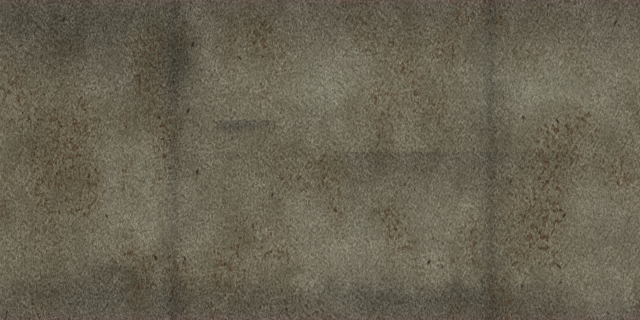
Write a Shadertoy shader that draws this texture.

```glsl
// Weathered concrete wall: olive-grey plaster with soot, pale bloom and rust.
// Layers of gradient noise give stains and grit; soft masks place the seams,
// cast edges and patches; a jittered grid scatters small upright pits.

vec2 hash2(vec2 cell) {
    vec2 q = vec2(dot(cell, vec2(127.1, 311.7)), dot(cell, vec2(269.5, 183.3)));
    return fract(sin(q) * 43758.55);
}

float gradientNoise(vec2 p) {
    vec2 cell = floor(p), f = p - cell;
    vec2 u = f * f * f * (f * (f * 6.0 - 15.0) + 10.0);
    vec2 e = vec2(0.0, 1.0);
    float a = dot(hash2(cell) * 2.0 - 1.0, f);
    float b = dot(hash2(cell + e.yx) * 2.0 - 1.0, f - e.yx);
    float c = dot(hash2(cell + e) * 2.0 - 1.0, f - e);
    float d = dot(hash2(cell + 1.0) * 2.0 - 1.0, f - 1.0);
    return mix(mix(a, b, u.x), mix(c, d, u.x), u.y);
}

float fbm(vec2 p) {
    float sum = 0.0, gain = 1.0;
    for (int i = 0; i < 5; i++) {
        sum += gain * gradientNoise(p);
        p = mat2(1.6, 1.2, -1.2, 1.6) * p + 7.3;
        gain *= 0.55;
    }
    return sum;
}

// Soft elliptical patch, 1 at its centre
float patchMask(vec2 p, vec2 centre, vec2 radius) {
    vec2 q = (p - centre) / radius;
    return exp(-dot(q, q));
}

// Small dark upright holes, in a few cells of a jittered grid
float pits(vec2 p, float pixel) {
    float cover = 0.0;
    vec2 home = floor(p * 12.0);
    for (int j = -1; j <= 1; j++)
    for (int i = -1; i <= 1; i++) {
        vec2 cell = home + vec2(i, j);
        vec2 jitter = hash2(cell + 31.0), kind = hash2(cell + 77.0);
        vec2 d = p - (cell + jitter) / 12.0;
        d.x += d.y * (jitter.x - 0.5) + 0.003 * gradientNoise(p * 90.0);
        float size = mix(0.0015, 0.004, kind.y);
        float dist = length(d * vec2(1.0, 0.5)) - size;
        cover = max(cover, step(kind.x, 0.07) * (1.0 - smoothstep(-pixel, pixel, dist)));
    }
    return cover;
}

void mainImage(out vec4 fragColor, in vec2 fragCoord) {
    vec2 p = fragCoord / iResolution.y;
    float pixel = 1.0 / iResolution.y;
    float cloud = fbm(p * 3.0 + 4.0);
    float mottle = fbm(p * vec2(13.0, 10.0) + 20.0);
    vec2 warped = p + 0.06 * vec2(cloud, mottle);

    // Pale bloom
    float bloom = patchMask(warped, vec2(0.45, 0.40), vec2(0.10, 0.13))
        + 0.9 * patchMask(warped, vec2(1.04, 0.71), vec2(0.15, 0.12))
        + 0.8 * patchMask(warped, vec2(1.72, 0.71), vec2(0.20, 0.11))
        + 0.6 * patchMask(warped, vec2(1.15, 0.28), vec2(0.35, 0.16))
        + 0.5 * patchMask(warped, vec2(1.92, 0.27), vec2(0.10, 0.16))
        + 0.4 * patchMask(warped, vec2(0.20, 0.25), vec2(0.13, 0.12));

    // Soot along the top and foot, with a few heavier patches
    float soot = 0.6 * smoothstep(0.78, 1.0, p.y + 0.08 * cloud)
        + 0.6 * (1.0 - smoothstep(0.03, 0.14, p.y + 0.08 * cloud))
        + 0.7 * patchMask(warped, vec2(0.18, 0.87), vec2(0.22, 0.12))
        + 0.6 * patchMask(warped, vec2(0.50, 0.78), vec2(0.12, 0.13))
        + 0.7 * patchMask(warped, vec2(0.38, 0.12), vec2(0.16, 0.06))
        + 0.6 * patchMask(warped, vec2(1.10, 0.08), vec2(0.20, 0.04))
        + 0.5 * patchMask(warped, vec2(1.44, 0.08), vec2(0.07, 0.04));

    // Vertical seams
    for (int i = 0; i < 2; i++) {
        float offset = p.x - 0.545 - 0.99 * float(i) + 0.012 * mottle;
        soot += (0.35 + 0.6 * mottle) * exp(-pow(offset / 0.012, 2.0));
        soot += 0.3 * exp(-pow(offset / 0.045, 2.0));
    }

    // Horizontal cast edges: a ragged smear and a long shallow step
    float smear = smoothstep(0.66, 0.70, p.x) * (1.0 - smoothstep(0.82, 0.88, p.x));
    smear *= smoothstep(0.56, 0.615, p.y + 0.07 * mottle) * (1.0 - smoothstep(0.620, 0.628, p.y));
    float ledge = smoothstep(1.05, 1.12, p.x) * (1.0 - smoothstep(1.77, 1.82, p.x));
    ledge *= smoothstep(0.36, 0.52, p.y) * (1.0 - smoothstep(0.522, 0.528, p.y));
    soot += 0.8 * smear + 0.35 * ledge;

    // Rust gathers in tall blotches and breaks up into flecks
    float rustArea = smoothstep(0.0, 0.55, fbm(p * vec2(5.5, 2.6) + 51.0) + 0.1)
        + 0.8 * patchMask(warped, vec2(0.13, 0.45), vec2(0.09, 0.30))
        + 0.8 * patchMask(warped, vec2(0.87, 0.22), vec2(0.08, 0.16))
        + 0.9 * patchMask(warped, vec2(1.65, 0.33), vec2(0.12, 0.16))
        + 0.6 * patchMask(warped, vec2(1.27, 0.86), vec2(0.10, 0.12));
    float fleck = gradientNoise(p * vec2(95.0, 60.0)) + 0.6 * gradientNoise(p * vec2(45.0, 26.0) + 9.0);
    float rust = rustArea * smoothstep(0.0, 0.35, fleck + 0.15 * mottle);

    // Fine grit on turned lattices, slightly taller than wide
    vec2 turned = mat2(0.8, 0.6, -0.6, 0.8) * (p * vec2(1.15, 0.9));
    float grit = gradientNoise(turned * 115.0 + 3.0) + 0.8 * gradientNoise(turned.yx * 185.0 + 40.0);
    grit += 0.35 * gradientNoise(turned * 48.0 + 11.0);
    grit *= 1.0 + 0.4 * clamp(mottle, -0.6, 0.6);

    vec3 color = vec3(0.432, 0.410, 0.343);
    color += vec3(0.050, 0.058, 0.056) * bloom;
    color += 0.055 * cloud + 0.055 * mottle;
    color -= vec3(0.105, 0.098, 0.076) * soot;
    color = mix(color, vec3(0.32, 0.25, 0.18), 0.6 * min(rust, 1.0));
    color -= vec3(0.014, 0.020, 0.026) * min(rustArea, 1.0);
    color += vec3(0.148, 0.146, 0.134) * grit;

    // Reddish grit on the outer rims
    float rim = smoothstep(0.47, 0.5, abs(p.y - 0.5));
    color += rim * vec3(0.02, -0.005, 0.01) * (1.0 + 3.0 * grit);

    color = mix(color, vec3(0.15, 0.14, 0.12), 0.8 * pits(p, pixel));
    fragColor = vec4(clamp(color, 0.0, 1.0), 1.0);
}
```
